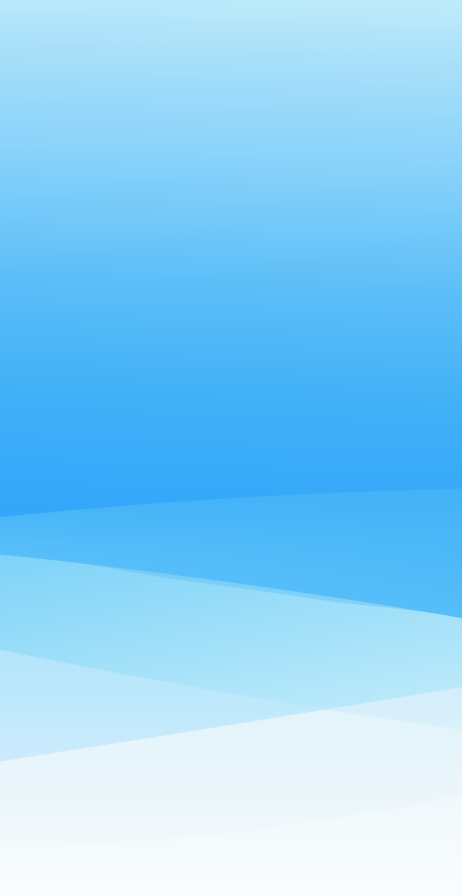
A Shadertoy shader for this background:

```glsl
// Blue sky gradient fading down into overlapping translucent pale waves.

// Height at x of a parabola through its left, middle and right heights.
float arc(float x, float left, float middle, float right) {
    float bend = 4.0 * middle - 2.0 * (left + right);
    return mix(left, right, x) + bend * x * (1.0 - x);
}

// Smooth coverage of the region below an edge.
float below(float y, float edge, float blur) {
    return smoothstep(-blur, blur, edge - y);
}

// Gradient between two colours over a range of heights.
vec3 ramp(float y, float low, float high, vec3 lowColor, vec3 highColor) {
    return mix(lowColor, highColor, clamp((y - low) / (high - low), 0.0, 1.0));
}

// Sky, from deep azure at the horizon to pale cyan at the top.
vec3 skyColor(vec2 uv) {
    float y = uv.y + 0.02 * (uv.x - 0.5);
    vec3 color = ramp(y, 0.43, 0.55, vec3(0.208, 0.655, 0.98), vec3(0.25, 0.69, 0.968));
    color = mix(color, vec3(0.36, 0.745, 0.972), clamp((y - 0.55) / 0.13, 0.0, 1.0));
    color = mix(color, vec3(0.52, 0.818, 0.98), clamp((y - 0.68) / 0.13, 0.0, 1.0));
    color = mix(color, vec3(0.65, 0.872, 0.978), clamp((y - 0.81) / 0.12, 0.0, 1.0));
    return mix(color, vec3(0.735, 0.916, 0.98), clamp((y - 0.93) / 0.07, 0.0, 1.0));
}

void mainImage(out vec4 fragColor, in vec2 fragCoord) {
    vec2 uv = fragCoord / iResolution.xy;
    float x = uv.x;
    float y = uv.y;
    float blur = 0.8 / iResolution.y;

    // Wave edges
    float horizon = arc(x, 0.423, 0.444, 0.4545);
    float crest = arc(x, 0.381, 0.350, 0.310);
    float falling = arc(x, 0.275, 0.226, 0.185);
    float rising = arc(x, 0.150, 0.191, 0.233);
    float foam = arc(x, 0.055, 0.071, 0.112);

    // Sky and the blue wave beneath it
    vec3 color = skyColor(uv);
    vec3 blueWave = ramp(y, 0.31, 0.45, vec3(0.335, 0.745, 0.975), vec3(0.265, 0.70, 0.97));
    blueWave += vec3(0.04, 0.025, 0.005) * (1.0 - x) * smoothstep(0.45, 0.38, y);
    color = mix(color, blueWave, below(y, horizon, blur));

    // Cyan wave with a thin lens of lighter blue along its crest
    vec3 cyanWave = ramp(y, 0.19, 0.38, vec3(0.69, 0.90, 0.98), vec3(0.51, 0.83, 0.973));
    cyanWave += vec3(0.09, 0.035, 0.003) * (x - 0.15);
    float lens = 0.005 * smoothstep(0.15, 0.4, x) * smoothstep(0.95, 0.7, x);
    color = mix(color, mix(blueWave, cyanWave, 0.6), below(y, crest, blur));
    color = mix(color, cyanWave, below(y, crest - lens, blur));

    // Two pale waves that cross near the right
    vec3 iceWave = ramp(y, 0.15, 0.275, vec3(0.80, 0.922, 0.992), vec3(0.70, 0.90, 0.982));
    vec3 mistWave = ramp(y, 0.07, 0.23, vec3(0.93, 0.965, 0.98), vec3(0.83, 0.934, 0.985));
    float underFalling = below(y, falling, blur);
    float underRising = below(y, rising, blur);
    color = mix(color, iceWave, underFalling);
    color = mix(color, mistWave, underRising);
    color = mix(color, vec3(0.95, 0.98, 0.985), 0.4 * underFalling * underRising);

    // Near-white foot with a faint soft edge
    vec3 foot = ramp(y, 0.0, 0.11, vec3(0.972, 0.988, 0.996), vec3(0.955, 0.98, 0.99));
    color = mix(color, foot, smoothstep(0.10, 0.0, y));
    color = mix(color, foot, 0.75 * below(y, foam, blur + 0.004));

    fragColor = vec4(color, 1.0);
}
```
